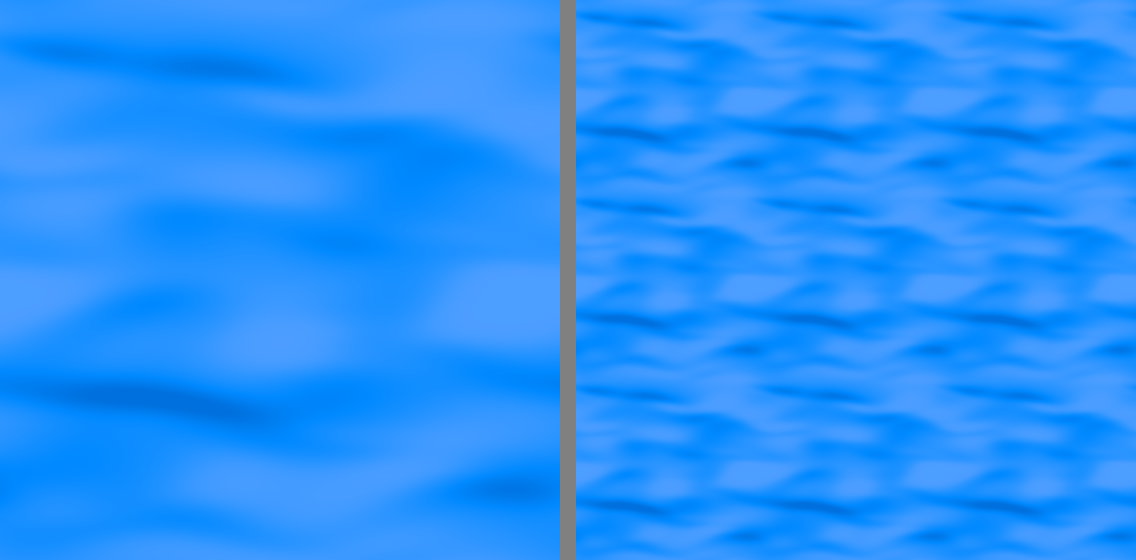
Left: one tile. Right: repeated 3 by 3.
Write a Shadertoy shader that draws this texture.

```glsl
#define TAU 6.2831853
#define DEEP vec3(0.0, 0.44, 0.87)
#define AZURE vec3(0.0, 0.537, 1.0)
#define PALE vec3(0.30, 0.618, 1.0)
#define MAX_WAVES ivec2(4, 12)   // highest whole wave counts across and up
#define PEAK vec2(0.72, 2.35)    // strongest wave counts, more upward for flat bands
#define SWAY vec3(0.04, 0.010, 0.012) // bending across, up, and bunching of bands
#define BRIGHTNESS 0.48
#define CONTRAST 0.41
#define SHOULDER 8.0             // sharpness of the roll-off in the lights
#define ORIGIN vec2(0.0, 0.68)   // part of the field at the lower left
#define SEED 2.3

float hash(vec2 p) {
    return fract(sin(dot(p, vec2(127.1, 311.7)) + SEED) * 43758.55);
}

// Layered sines with whole wave counts: wraps, zero mean, unit deviation
float waveField(vec2 p) {
    float sum = 0.0, power = 0.0;
    for (int i = 0; i <= MAX_WAVES.x; i++) {
        for (int j = -MAX_WAVES.y; j <= MAX_WAVES.y; j++) {
            if (i == 0 && j <= 0) continue;
            vec2 waves = vec2(i, j);
            float pitch = length(waves / PEAK);
            float amplitude = pitch * exp(-pitch);
            sum += amplitude * sin(TAU * (dot(waves, p) + hash(waves)));
            power += 0.5 * amplitude * amplitude;
        }
    }
    return sum * inversesqrt(power);
}

void mainImage(out vec4 fragColor, in vec2 fragCoord) {
    vec2 uv = fract(fragCoord / iResolution.xy + ORIGIN);

    // Bend and bunch the bands along periodic curves
    uv.x += SWAY.x * sin(TAU * 3.0 * uv.y + 1.3);
    uv.y += SWAY.y * sin(TAU * 2.0 * uv.x + 0.6);
    uv.y += SWAY.z * sin(TAU * (5.0 * uv.y + uv.x));

    // Positive tone is pale and rolls off, negative is deep
    float tone = BRIGHTNESS + CONTRAST * waveField(uv);
    tone -= log(1.0 + exp(SHOULDER * (tone - 1.0))) / SHOULDER;

    vec3 color = mix(AZURE, PALE, max(tone, 0.0));
    color = mix(color, DEEP, clamp(-1.7 * tone, 0.0, 1.0));
    fragColor = vec4(color, 1.0);
}
```
